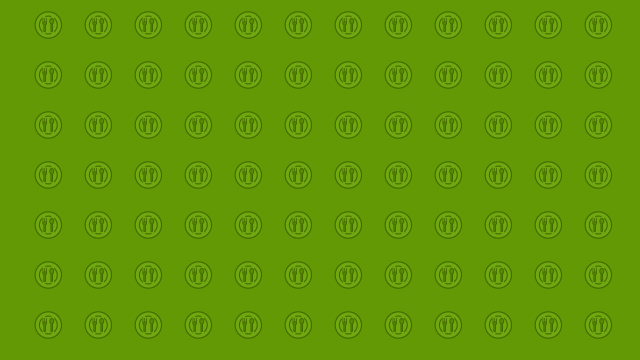
Give the GLSL for this pattern, as a WebGL 2 fragment shader.

```glsl
#version 300 es
precision highp float;
// Green wallpaper: a grid of small plates, each with a fork and a spoon.

uniform vec2 u_resolution;
out vec4 fragColor;

// Lengths are in units of 1/432 of the canvas height.
const float CANVAS_HEIGHT = 432.0;
const float CELL = 60.0;
const vec2 FIRST_CENTER = vec2(58.0, 42.0);
const float COLUMNS = 12.0;
const float PLATE_RADIUS = 15.8;
const float WELL_RADIUS = 10.7;
const float RIM_HALF_WIDTH = 0.72;
const float WELL_HALF_WIDTH = 0.68;
const float OUTLINE_HALF_WIDTH = 0.65;
const float TINE_HALF_WIDTH = 0.5;
const float TINE_SPACING = 2.1;
const float GAP_CENTER = 5.3;
const float GAP_HALF_WIDTH = 1.7;
const float FORK_X = -4.4;
const float SPOON_X = 4.1;

const vec3 BACKGROUND = vec3(0.39, 0.60, 0.02);
const vec3 PLATE = vec3(0.44, 0.66, 0.06);
const vec3 UTENSIL = vec3(0.36, 0.55, 0.01);
const vec3 LINE = vec3(0.265, 0.42, 0.0);

// Vertical capsule centred on x = 0.
float capsule(vec2 p, float bottom, float top, float radius) {
    return length(vec2(p.x, p.y - clamp(p.y, bottom, top))) - radius;
}

float roundBox(vec2 p, vec2 halfSize, float radius) {
    vec2 q = abs(p) - halfSize + radius;
    return length(max(q, 0.0)) + min(max(q.x, q.y), 0.0) - radius;
}

// Approximate distance to an ellipse.
float ellipse(vec2 p, vec2 radii) {
    float k = length(p / radii);
    return k * (k - 1.0) / max(length(p / (radii * radii)), 0.001);
}

// Handle and head of the fork, without its tines.
float forkBody(vec2 p) {
    float handle = capsule(p, -6.9, 0.5, 0.9);
    return min(handle, roundBox(p - vec2(0.0, 2.2), vec2(2.1, 1.5), 1.2));
}

float forkTines(vec2 p) {
    float d = 1e3;
    for (int i = -1; i <= 1; i++) {
        d = min(d, capsule(p - vec2(TINE_SPACING * float(i), 0.0), 2.6, 7.6, TINE_HALF_WIDTH));
    }
    return d;
}

float spoon(vec2 p) {
    float handle = capsule(p, -6.9, 1.0, 0.9);
    return min(handle, ellipse(p - vec2(0.0, 4.5), vec2(2.3, 3.2)));
}

float coverage(float d, float pixel) {
    return clamp(0.5 - d / pixel, 0.0, 1.0);
}

void main() {
    float pixel = CANVAS_HEIGHT / u_resolution.y;
    vec2 canvas = gl_FragCoord.xy * pixel;

    // Repeat in both directions, with open margins left and right.
    vec2 grid = (canvas - FIRST_CENTER) / CELL + 0.5;
    vec2 p = (fract(grid) - 0.5) * CELL;
    float column = floor(grid.x);
    float present = step(0.0, column) * step(column, COLUMNS - 1.0);

    // Plate rim and the broken ring of its well.
    float r = length(p);
    float rim = abs(r - PLATE_RADIUS) - RIM_HALF_WIDTH;
    float well = abs(r - WELL_RADIUS) - WELL_HALF_WIDTH;
    float gap = abs(abs(p.x) - GAP_CENTER) - GAP_HALF_WIDTH;
    well = max(well, -gap);

    // Cutlery, filled and outlined.
    vec2 forkPoint = p - vec2(FORK_X, 0.0);
    float cutlery = min(forkBody(forkPoint), spoon(p - vec2(SPOON_X, 0.0)));
    float outline = abs(cutlery) - OUTLINE_HALF_WIDTH;
    outline = min(outline, forkTines(forkPoint));
    float lines = min(min(rim, well), outline);

    vec3 color = mix(BACKGROUND, PLATE, present * coverage(r - PLATE_RADIUS, pixel));
    color = mix(color, UTENSIL, present * coverage(cutlery, pixel));
    color = mix(color, LINE, present * coverage(lines, pixel));
    fragColor = vec4(color, 1.0);
}
```
